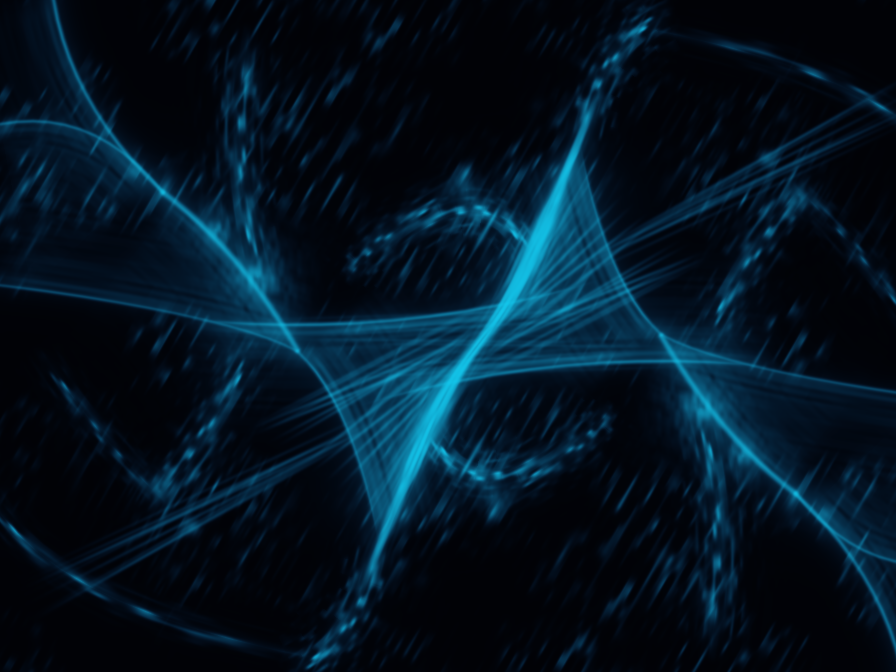
A Shadertoy shader for this background:

```glsl
// Draws glowing cyan filaments and translucent veils twisted around a centre on black.

const float VIEW_HEIGHT = 5.76;              // canvas height in drawing units
const vec2 CENTRE = vec2(0.535, 0.4896);     // centre of the half-turn symmetry
const int CURVE_STEPS = 12;

float hash(vec2 p) {
    vec3 q = fract(p.xyx * 0.1031);
    q += dot(q, q.yzx + 33.33);
    return fract((q.x + q.y) * q.z);
}

float noise(vec2 p) {
    vec2 cell = floor(p), f = fract(p);
    f = f * f * (3.0 - 2.0 * f);
    return mix(mix(hash(cell), hash(cell + vec2(1, 0)), f.x),
               mix(hash(cell + vec2(0, 1)), hash(cell + vec2(1, 1)), f.x), f.y);
}

// Distance to a segment and position along it
vec2 segment(vec2 p, vec2 a, vec2 b) {
    vec2 r = p - a, s = b - a;
    float h = clamp(dot(r, s) / dot(s, s), 0.0, 1.0);
    return vec2(length(r - s * h), h);
}

// Quadratic curve: distance, position along it, side (+1 is left of travel)
vec3 curve(vec2 p, vec2 a, vec2 b, vec2 c) {
    vec3 best = vec3(1e3, 0.0, 1.0);
    vec2 prev = a;
    for (int i = 1; i <= CURVE_STEPS; i++) {
        float t = float(i) / float(CURVE_STEPS);
        vec2 next = mix(mix(a, b, t), mix(b, c, t), t);
        vec2 hit = segment(p, prev, next), s = next - prev, r = p - prev;
        if (hit.x < best.x)
            best = vec3(hit.x, (float(i - 1) + hit.y) / float(CURVE_STEPS),
                        s.x * r.y - s.y * r.x >= 0.0 ? 1.0 : -1.0);
        prev = next;
    }
    return best;
}

float window(float t, float edge) {
    return smoothstep(0.0, edge, t) * (1.0 - smoothstep(1.0 - edge, 1.0, t));
}

float thread(vec3 k, float width) {
    return exp(-k.x * k.x / (width * width)) + 0.25 * exp(-k.x / (5.0 * width));
}

// Fibrous veil fading away from one side of a curve
float veil(vec3 k, float side, float reach) {
    float inside = smoothstep(-0.012, 0.012, k.x * k.z * side);
    float fibres = 0.4 + 0.9 * noise(vec2(k.y * 5.0, k.x * 28.0));
    return inside * fibres * exp(-k.x / reach) * window(k.y, 0.15);
}

// Broken trail of sparks around a curve
float wisp(vec3 k, float spread) {
    float sparks = pow(noise(vec2(k.y * 17.0, k.x * k.z * 26.0 + 40.0)), 3.0);
    return (0.12 + 2.2 * sparks) * exp(-k.x / spread) * window(k.y, 0.2);
}

// Random straight rays from edge a0-a1 to edge b0-b1
float fan(vec2 p, vec2 a0, vec2 a1, vec2 b0, vec2 b1, int count, float seed) {
    float sum = 0.0;
    for (int i = 0; i < count; i++) {
        float id = float(i), u = hash(vec2(id, seed)), v = hash(vec2(seed + 9.0, id));
        vec2 hit = segment(p, mix(a0, a1, u), mix(b0, b1, v));
        sum += (0.3 + 0.7 * u) * exp(-hit.x * hit.x / 0.0003) * window(hit.y, 0.4);
    }
    return sum;
}

// Slanted flecks gathered in patches
float flecks(vec2 p) {
    vec2 along = vec2(0.5 * p.x + 0.866 * p.y, 0.866 * p.x - 0.5 * p.y);
    float patches = smoothstep(0.45, 0.85, noise(p * 1.5 + 17.0));
    return patches * pow(noise(along * vec2(5.0, 23.0) + 60.0), 5.0);
}

float knot(vec2 p, vec2 at, float radius) {
    return exp(-length(p - at) / radius) * (0.4 + 1.3 * noise(p * vec2(26.0, 13.0)));
}

float filamentAxis(float y) { return 0.41 * y + 0.14 * tanh(2.5 * y); }

// Bright central filament, thickest on both sides of the centre
float filament(vec2 p) {
    float y = abs(p.y), d = abs(p.x - filamentAxis(p.y)) * 0.88;
    float bulge = (y - 0.7) / 0.45;
    float width = 0.03 + 0.045 * exp(-bulge * bulge);
    float fibres = 0.55 + 0.8 * noise(vec2(p.y * 4.0, d * 45.0));
    float glow = 1.7 * exp(-d * d / (width * width)) + 0.45 * exp(-d / (2.2 * width));
    return glow * fibres * (1.0 - smoothstep(1.3, 2.3, y));
}

// One half of the figure; the other is its half turn
float halfFigure(vec2 p) {
    vec3 upper = curve(p, vec2(-3.67, 3.1), vec2(-3.56, 2.09), vec2(-2.71, 1.29));
    vec3 outer = curve(p, vec2(-4.26, 1.84), vec2(-3.36, 2.1), vec2(-2.71, 1.29));
    vec3 strand = curve(p, vec2(-2.71, 1.29), vec2(-2.06, 0.81), vec2(-1.56, -0.06));
    vec3 floorEdge = curve(p, vec2(-4.4, 0.53), vec2(-2.21, 0.27), vec2(-1.56, -0.07));
    vec3 lowerEdge = curve(p, vec2(-1.56, -0.07), vec2(-1.06, -0.56), vec2(-0.86, -1.76));
    vec3 band = curve(p, vec2(-2.61, 0.22), vec2(-0.71, 0.0), vec2(1.09, 0.56));
    float light = 0.55 * thread(upper, 0.018) + 0.4 * thread(outer, 0.015);
    light += 0.8 * thread(strand, 0.024) + 0.3 * thread(floorEdge, 0.015);
    light += 0.4 * thread(lowerEdge, 0.016) * (1.0 - smoothstep(0.6, 1.0, lowerEdge.y));
    light += 0.5 * thread(band, 0.016) * window(band.y, 0.3);
    light += 0.2 * veil(upper, -1.0, 0.3) + 0.14 * veil(outer, -1.0, 0.5);
    light += 0.2 * veil(strand, -1.0, 0.35) + 0.18 * veil(floorEdge, 1.0, 0.4);
    light += 0.4 * veil(lowerEdge, 1.0, 0.4) + 0.24 * veil(band, -1.0, 0.35);
    // Veil and rays leaving the central filament
    float d = p.x - filamentAxis(p.y);
    light += 0.45 * smoothstep(0.0, 0.04, d) * exp(-max(d, 0.0) / 0.28)
           * smoothstep(0.1, 0.5, p.y) * (1.0 - smoothstep(0.9, 1.9, p.y));
    light += 0.4 * fan(p, vec2(-0.5, -0.7), vec2(0.1, 0.1), vec2(0.8, 1.6), vec2(2.1, 0.7), 18, 3.0);
    light += 0.22 * fan(p, vec2(0.2, 0.2), vec2(0.8, 0.7), vec2(4.0, 1.9), vec2(3.9, 2.5), 9, 21.0);
    light += 0.16 * fan(p, vec2(-2.4, 0.25), vec2(-1.8, 0.0), vec2(1.3, 0.0), vec2(1.5, 0.5), 8, 37.0);
    // Curls, arcs and broken trails
    light += 1.1 * wisp(curve(p, vec2(-0.72, 0.8), vec2(0.18, 1.57), vec2(0.48, 0.55)), 0.06);
    light += 0.6 * wisp(curve(p, vec2(-1.15, 0.5), vec2(-1.0, 0.85), vec2(-0.1, 1.35)), 0.07);
    light += 0.6 * wisp(curve(p, vec2(-1.3, -2.72), vec2(-3.9, -2.25), vec2(-4.3, -1.1)), 0.04);
    light += 0.7 * wisp(curve(p, vec2(-2.85, -1.45), vec2(-2.3, -0.8), vec2(-1.85, 0.1)), 0.09);
    light += 0.4 * wisp(curve(p, vec2(-2.65, -1.4), vec2(-3.3, -0.8), vec2(-3.8, 0.0)), 0.05);
    light += 0.7 * wisp(curve(p, vec2(-1.96, 2.75), vec2(-2.2, 1.5), vec2(-1.85, 0.4)), 0.09);
    light += 0.8 * wisp(curve(p, vec2(-0.85, -1.6), vec2(-1.0, -2.6), vec2(-1.7, -2.85)), 0.09);
    light += 0.8 * knot(p, vec2(-2.26, 0.97), 0.09) + 1.1 * knot(p, vec2(-1.9, 0.57), 0.12);
    light += 0.6 * knot(p, vec2(-0.11, 1.31), 0.06) + 0.4 * knot(p, vec2(-2.74, -1.27), 0.06);
    return light + 0.5 * flecks(p);
}

void mainImage(out vec4 fragColor, in vec2 fragCoord) {
    vec2 p = (fragCoord - CENTRE * iResolution.xy) / iResolution.y * VIEW_HEIGHT;
    float light = halfFigure(p) + halfFigure(-p) + filament(p);
    float glow = 0.025 + 0.91 * (1.0 - exp(-light));
    vec3 cyan = vec3(0.08 * glow, 0.86 * pow(glow, 1.25), glow);
    fragColor = vec4(cyan, 1.0);
}
```
